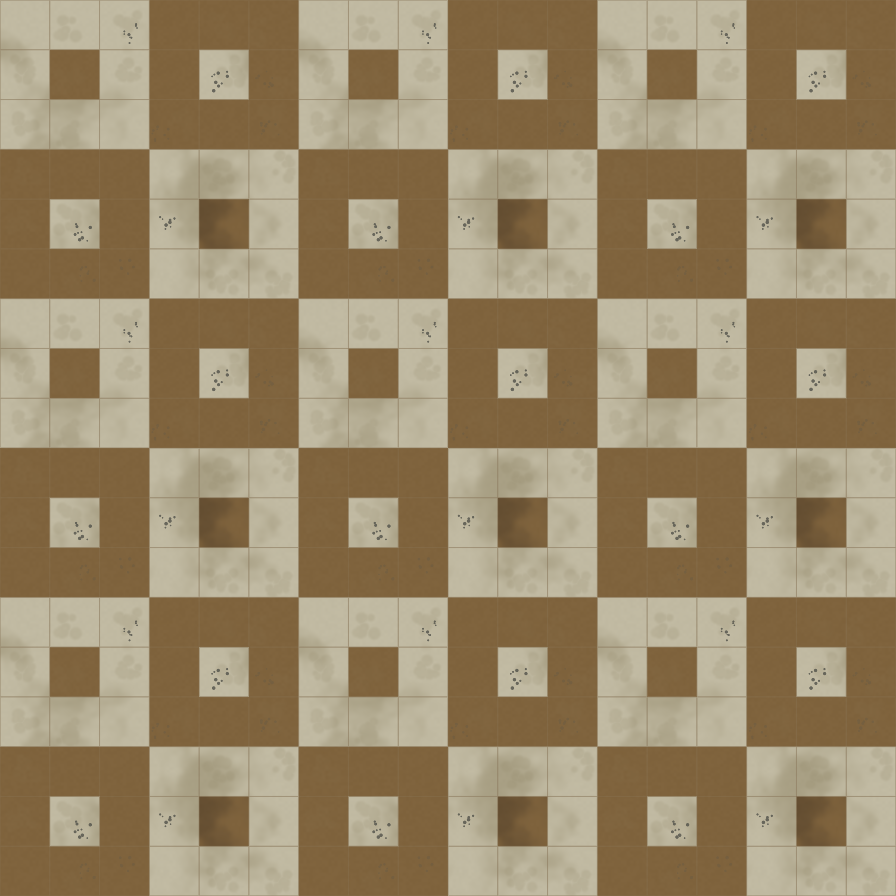
Write a WebGL 1 fragment shader that draws this pattern.

```glsl
precision highp float;

uniform vec2 u_resolution;

const float PERIODS = 3.0;      // full repeats across the canvas
const float TILES = 6.0;        // small tiles per repeat
const vec3 BROWN = vec3(0.498, 0.388, 0.238);
const vec3 CREAM = vec3(0.755, 0.728, 0.635);
const vec3 STAIN = vec3(0.58, 0.54, 0.42);
const vec3 SOOT = vec3(0.36, 0.28, 0.18);
const vec3 SPECK = vec3(0.32, 0.32, 0.29);
const vec3 GROUT = vec3(0.55, 0.48, 0.37);

float hash(vec2 p) {
  return fract(sin(dot(p, vec2(127.1, 311.7))) * 43758.5453);
}

vec2 hash2(vec2 p) {
  return vec2(hash(p), hash(p + 37.2));
}

// Value noise that wraps after the given number of lattice cells
float wrapNoise(vec2 p, float period) {
  vec2 i = floor(p);
  vec2 f = fract(p);
  f = f * f * (3.0 - 2.0 * f);
  vec2 lo = mod(i, period);
  vec2 hi = mod(i + 1.0, period);
  return mix(mix(hash(lo), hash(vec2(hi.x, lo.y)), f.x),
             mix(hash(vec2(lo.x, hi.y)), hash(hi), f.x), f.y);
}

float wrapFbm(vec2 p, float period) {
  float sum = 0.0;
  float amp = 0.5;
  for (int i = 0; i < 5; i++) {
    sum += amp * wrapNoise(p, period);
    p *= 2.0;
    period *= 2.0;
    amp *= 0.5;
  }
  return sum;
}

// Signed distance to the cell edge, positive in even cells three tiles wide
float cellWave(float x) {
  return 1.5 - abs(mod(x + 1.5, 6.0) - 3.0);
}

// Antialiased sign of a distance
float softSign(float d, float px) {
  return clamp(2.0 * d / px, -1.0, 1.0);
}

// 0 on brown, 1 on cream: checkered cells, each with an inverted centre
float creamMask(vec2 q, float px) {
  vec2 fromCentre = abs(mod(q, 3.0) - 1.5);
  float inner = max(fromCentre.x, fromCentre.y) - 0.5;
  float side = softSign(cellWave(q.x), px) * softSign(cellWave(q.y), px);
  return 0.5 - 0.5 * side * softSign(inner, px);
}

// Cluster of discs kept inside one tile, present on a share of the tiles
float discCluster(vec2 q, float seed, float share, float radius, float spread, float blur) {
  vec2 tile = floor(q);
  vec2 local = fract(q);
  vec2 centre = 0.5 + (hash2(tile + seed) - 0.5) * (0.9 - 2.0 * spread);
  float cover = 0.0;
  for (int i = 0; i < 9; i++) {
    vec2 key = tile + seed + float(i) * vec2(7.3, 3.9);
    vec2 at = centre + (hash2(key + 11.0) - 0.5) * 2.0 * spread;
    float r = radius * mix(0.5, 1.2, hash(key + 5.0));
    cover = max(cover, 1.0 - smoothstep(r - blur, r + blur, length(local - at)));
  }
  return cover * step(hash(tile + seed + 71.0), share);
}

float seamMask(vec2 q, float px) {
  vec2 d = abs(fract(q + 0.5) - 0.5);
  float halfWidth = 0.012;
  float coverage = min(1.0, 2.0 * halfWidth / px);
  float edge = max(halfWidth, 0.5 * px);
  return coverage * (1.0 - smoothstep(edge - 0.5 * px, edge + 0.5 * px, min(d.x, d.y)));
}

void main() {
  vec2 uv = gl_FragCoord.xy / u_resolution;
  vec2 q = fract(uv * PERIODS) * TILES;
  float px = PERIODS * TILES / min(u_resolution.x, u_resolution.y);

  float cream = creamMask(q, px);
  vec3 color = mix(BROWN, CREAM, cream);

  // Broad stains, heavier in the lower right cell of each repeat
  float heavy = step(3.0, q.x) * (1.0 - step(3.0, q.y));
  float cloud = wrapFbm(q, TILES) + 0.06 * heavy;
  float stain = smoothstep(0.44, 0.78, cloud);
  color = mix(color, STAIN, 0.55 * stain * cream);
  color = mix(color, SOOT, 0.75 * stain * heavy * (1.0 - cream));

  // Round mould marks and fine grain
  float mould = discCluster(q, 3.0, 0.5, 0.11, 0.24, 0.04);
  color = mix(color, STAIN, mould * mix(0.04, 0.2, cream));
  color += (wrapNoise(q * 16.0, TILES * 16.0) - 0.5) * 0.012;

  // Joints between the tiles
  color = mix(color, GROUT, seamMask(q, px) * mix(0.25, 0.6, cream));

  // Dark pitting, fainter on brown
  float pits = discCluster(q, 19.0, 0.3, 0.03, 0.2, max(0.008, 0.5 * px));
  color = mix(color, SPECK, pits * mix(0.22, 0.8, cream));

  gl_FragColor = vec4(color, 1.0);
}
```
